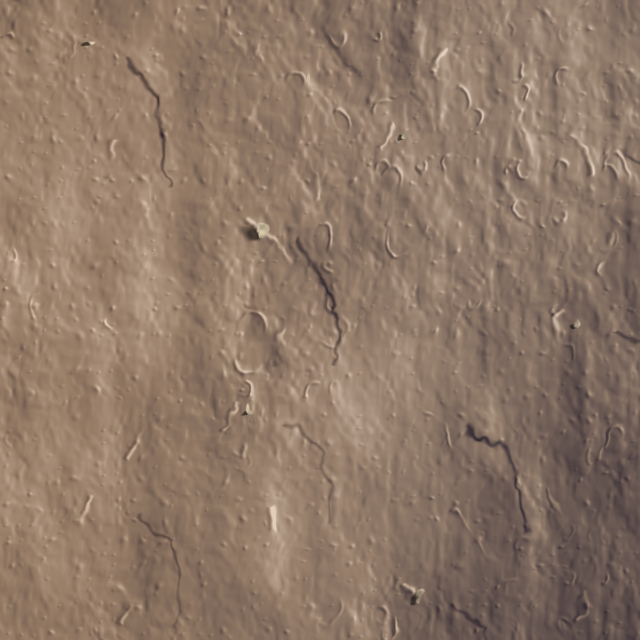
This texture is drawn by a Shadertoy shader. Its source:

```glsl
// Weathered painted plaster under raking light from the upper right.
// A height field of noise, sparse curled blisters and grains is lit by its
// slope, then dark cracks, pale flaking veins and loose chips are laid over it.

const vec3 WARM_PAINT = vec3(0.590, 0.486, 0.398);
const vec3 GREY_PAINT = vec3(0.590, 0.500, 0.430);
const vec3 LIGHT_TINT = vec3(1.00, 1.05, 1.06);   // hue of lit slopes
const vec3 SHADE_TINT = vec3(1.00, 0.86, 0.60);   // hue of shaded slopes
const vec3 CHIP_COLOR = vec3(0.86, 0.79, 0.67);
const vec2 LIGHT_DIR = vec2(0.86, 0.51);
const float LIGHT_STEP = 0.0022;
const float RELIEF_GAIN = 1.0;
const float CORNER_SHADE = 0.23;
const float SIDE_GLOW = 0.055;
const float STAIN = 0.09;
const float CRACK_DEPTH = 0.36;
const float VEIN_GLOW = 0.24;
const int CRACKS = 8;
const int VEINS = 24;
const int CHIPS = 6;

float hash(vec2 p) {
    return fract(sin(dot(p, vec2(127.1, 311.7))) * 43758.5453);
}

vec2 hash2(vec2 p) {
    return vec2(hash(p), hash(p + 19.7));
}

float noise(vec2 p) {
    vec2 i = floor(p), f = fract(p);
    f = f * f * f * (f * (f * 6.0 - 15.0) + 10.0);
    return mix(mix(hash(i), hash(i + vec2(1, 0)), f.x),
               mix(hash(i + vec2(0, 1)), hash(i + vec2(1, 1)), f.x), f.y);
}

// Evenly spread pseudo-random positions
vec2 scatter(float i, vec2 start) {
    return fract(start - i * vec2(0.7549, 0.5698));
}

// Broken, stretched rings: one per cell, most cells empty
float curls(vec2 p, float cells, float seed) {
    vec2 id = floor(p * cells), q = fract(p * cells) - 0.5;
    vec2 r = hash2(id + seed);
    q -= (r - 0.5) * 0.36;
    q.x *= 1.0 + 0.8 * r.y;
    float d = (length(q) - mix(0.10, 0.27, r.x)) / cells;
    float open = cos(atan(q.y, q.x) - 6.283 * hash(id + seed + 5.0));
    float arc = smoothstep(-0.3, 0.6, open) * step(0.62, hash(id + seed + 9.0));
    return arc * exp(-d * d / 1.1e-5);
}

// Small round lumps: one per cell, most cells empty
float grains(vec2 p, float cells) {
    vec2 id = floor(p * cells), q = fract(p * cells) - 0.5;
    vec2 r = hash2(id + 3.0);
    q -= (r - 0.5) * 0.4;
    float size = mix(0.09, 0.17, r.x);
    return step(0.7, hash(id + 41.0)) * exp(-dot(q, q) / (size * size));
}

float relief(vec2 p) {
    vec2 warp = vec2(noise(p * 24.0), noise(p * 24.0 + 47.0)) - 0.5;
    vec2 fine = vec2(noise(p * 80.0 + 5.0), noise(p * 80.0 + 59.0)) - 0.5;
    vec2 w = p + 0.012 * warp + 0.004 * fine;
    float brushed = smoothstep(0.25, 0.75, p.x);
    float patchy = smoothstep(0.3, 0.7, noise(p * 5.0 + 3.0));
    float h = 0.0040 * noise(w * vec2(15.0, 9.0));
    h += 0.0018 * noise(w * vec2(34.0, 22.0) + 61.0) * (0.4 + 0.6 * patchy);
    h += 0.0007 * noise(w * vec2(62.0, 42.0) + 11.0) * (0.5 + 0.5 * patchy);
    h += 0.0006 * noise(w * vec2(115.0, 75.0) + 23.0) * (0.65 + 0.35 * patchy);
    h += 0.0003 * (1.0 - brushed) * noise(w * vec2(24.0, 65.0) + 31.0);
    h += 0.0005 * brushed * noise((p + 0.004 * warp) * vec2(80.0, 8.0));
    h += 0.0008 * patchy * (curls(w, 9.0, 2.0) + curls(w + 0.37, 14.0, 7.0));
    return h + 0.0006 * grains(w, 30.0) + 0.0003 * grains(w + 0.51, 47.0);
}

float segment(vec2 p, vec2 a, vec2 b) {
    vec2 pa = p - a, ba = b - a;
    return length(pa - ba * clamp(dot(pa, ba) / dot(ba, ba), 0.0, 1.0));
}

// Distance to a three-part line that bends as it falls
float brokenLine(vec2 p, vec2 a, float angle, float bend, float len, float seed) {
    float d = 1.0;
    for (int k = 0; k < 3; k++) {
        float t = angle - bend * float(k) + 0.7 * (hash(vec2(seed, k)) - 0.5);
        vec2 b = a + len * vec2(cos(t), sin(t));
        d = min(d, segment(p, a, b));
        a = b;
    }
    return d;
}

void mainImage(out vec4 fragColor, in vec2 fragCoord) {
    vec2 p = fragCoord / iResolution.y;
    vec2 wobble = vec2(noise(p * 38.0), noise(p * 38.0 + 71.0)) - 0.5;
    vec2 ragged = vec2(noise(p * 95.0), noise(p * 95.0 + 33.0)) - 0.5;
    vec2 q = p + 0.014 * wobble + 0.006 * ragged;

    // Slope towards the light, with glossier lit peaks
    vec2 e = LIGHT_DIR * LIGHT_STEP;
    float tone = RELIEF_GAIN * (relief(p - e) - relief(p + e)) / (2.0 * LIGHT_STEP);
    tone = clamp(tone, -0.18, 0.2);
    tone += 1.2 * max(tone, 0.0) * max(tone, 0.0);

    // Broad stains and the falling light
    tone += STAIN * (noise(p * vec2(3.7, 3.2) + 8.0) - 0.5);
    tone += 0.7 * STAIN * (noise(p * vec2(10.0, 8.0) + 27.0) - 0.5);
    tone += 0.02 * (noise(p * vec2(34.0, 5.0) + 17.0) - 0.5);
    tone -= CORNER_SHADE * smoothstep(0.95, 1.72, p.x + 0.75 * (1.0 - p.y));
    tone += SIDE_GLOW * (1.0 - smoothstep(0.0, 0.35, p.x)) * (1.0 - smoothstep(0.3, 0.9, p.y));
    tone -= 0.06 * smoothstep(0.7, 1.05, p.y);

    // Pale veins with a thin shaded side
    for (int i = 0; i < VEINS; i++) {
        float s = float(i), r = hash(vec2(s, 4.0));
        vec2 a = scatter(s, vec2(0.22, 0.34));
        float angle = -1.2 + 1.3 * (r - 0.5), len = mix(0.012, 0.032, r);
        float d = brokenLine(q, a, angle, 0.25, len, s);
        float shadeD = brokenLine(q + vec2(0.006, 0.002), a, angle, 0.25, len, s);
        float fade = mix(0.1, 1.0, smoothstep(0.2, 0.7, noise(p * 38.0 + s)));
        tone -= 0.13 * fade * exp(-shadeD * shadeD / 1.4e-5);
        tone += VEIN_GLOW * fade * exp(-d * d / 1.1e-5);
    }

    // Dark cracks, every third one deep, thinning out as they fall
    for (int i = 0; i < CRACKS; i++) {
        float s = float(i), deep = mod(s, 3.0) < 0.5 ? 1.0 : 0.5;
        vec2 a = scatter(s, vec2(0.73, 0.33));
        float len = mix(0.05, 0.075, hash(vec2(s, 8.0)));
        float d = brokenLine(q, a, -0.7, 0.42, len, s + 50.0);
        float taper = 1.0 - 0.6 * smoothstep(0.3 * len, 3.0 * len, length(q - a));
        float width = mix(0.0020, 0.0060, deep * taper * (0.5 + 0.5 * noise(p * 45.0 + s)));
        float fade = deep * mix(0.45, 1.0, taper * noise(p * 28.0 + s) + 0.3 * taper);
        tone += 0.05 * fade * (1.0 - smoothstep(0.003, 0.011, d));
        tone -= CRACK_DEPTH * fade * exp(-d * d / (width * width));
    }

    tone = clamp(tone, -0.38, 0.30);
    vec3 paint = mix(WARM_PAINT, GREY_PAINT, smoothstep(0.05, 0.85, p.x));
    vec3 color = paint + tone * (tone > 0.0 ? LIGHT_TINT : SHADE_TINT);

    // Loose chips with shadows falling to the lower left
    for (int i = 0; i < CHIPS; i++) {
        float s = float(i), size = i == 0 ? 0.015 : 0.006;
        vec2 v = q - scatter(s, vec2(0.41, 0.64));
        float shadow = length((v + size * vec2(1.0, 0.6)) * vec2(0.8, 1.1));
        float body = length(v * vec2(1.15, 0.85)) + 0.008 * (noise(p * 130.0) - 0.5);
        color *= 1.0 - 0.55 * (1.0 - smoothstep(size * 0.5, size * 1.2, shadow));
        vec3 facet = CHIP_COLOR * mix(0.6, 1.12, noise(p * 110.0 + s));
        color = mix(color, facet, 1.0 - smoothstep(size - 0.004, size + 0.001, body));
    }

    fragColor = vec4(clamp(color, 0.0, 1.0), 1.0);
}
```
